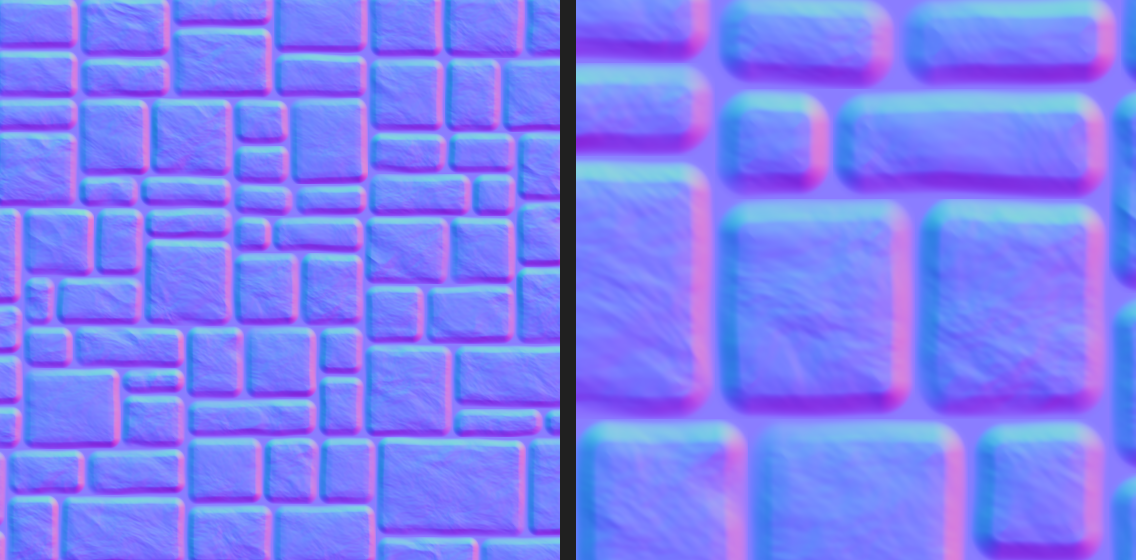
Left: the whole. Right: its middle third, enlarged.
Reproduce this texture map procedurally as a Shadertoy shader.

```glsl
// Tangent-space normal map of a wall of irregular squared stones.
// A jittered grid of rectangles is cut at random into stones; each stone is a
// rounded, rough height field whose slope is encoded as a colour.

vec2 hash22(vec2 p) {
    vec3 q = fract((p.xyx + 40.0) * vec3(0.1031, 0.1030, 0.0973));
    q += dot(q, q.yzx + 33.33);
    return fract((q.xx + q.yz) * q.zy);
}

float cornerSlope(vec2 corner, vec2 offset) {
    return dot(hash22(corner) * 2.0 - 1.0, offset);
}

// Gradient noise, roughly -0.7 to 0.7
float noise(vec2 p) {
    vec2 i = floor(p), f = p - i;
    vec2 u = f * f * f * (f * (f * 6.0 - 15.0) + 10.0);
    vec2 e = vec2(1, 0);
    return mix(mix(cornerSlope(i, f), cornerSlope(i + e, f - e), u.x),
               mix(cornerSlope(i + e.yx, f - e.yx), cornerSlope(i + 1.0, f - 1.0), u.x), u.y);
}

float fbm(vec2 p) {
    float sum = 0.0, amp = 1.0;
    for (int k = 0; k < 4; k++) {
        sum += amp * noise(p);
        p = mat2(1.9, 0.5, -0.5, 1.9) * p + 7.3;
        amp *= 0.46;
    }
    return sum;
}

float roundedBox(vec2 p, vec2 halfSize, float radius) {
    vec2 q = abs(p) - halfSize + radius;
    return min(max(q.x, q.y), 0.0) + length(max(q, 0.0)) - radius;
}

vec2 jitter(vec2 vertex) {
    return (hash22(vertex + 3.0) - 0.5) * vec2(0.5, 0.44);
}

// Interlocking rectangle of a grid cell: walls run straight through each
// vertex, vertical and horizontal by turns
void cellRect(vec2 cell, out vec2 lo, out vec2 hi) {
    vec2 bl = jitter(cell), br = jitter(cell + vec2(1, 0));
    vec2 tl = jitter(cell + vec2(0, 1)), tr = jitter(cell + 1.0);
    bool even = mod(cell.x + cell.y, 2.0) < 0.5;
    lo = cell + (even ? vec2(bl.x, br.y) : vec2(tl.x, bl.y));
    hi = cell + 1.0 + (even ? vec2(tr.x, tl.y) : vec2(br.x, tr.y));
}

// Bounds and random seed of the stone around p
void findStone(vec2 p, out vec2 lo, out vec2 hi, out vec2 seed) {
    vec2 grid = vec2(3, 5), g = p * grid, cell = floor(g);
    for (int k = 0; k < 9; k++) {
        cell = floor(g) + vec2(k % 3, k / 3) - 1.0;
        cellRect(cell, lo, hi);
        if (all(greaterThanEqual(g, lo)) && all(lessThan(g, hi))) break;
    }
    lo /= grid;
    hi /= grid;

    // Cut the rectangle until its pieces are small enough
    float node = 1.0;
    for (int k = 0; k < 5; k++) {
        vec2 size = hi - lo, id = cell + node * vec2(17, 29), rnd = hash22(id);
        int axis = size.y * mix(1.3, 2.0, hash22(id + 57.0).x) > size.x ? 1 : 0;
        float limit = axis == 1 ? mix(0.135, 0.2, rnd.x) : mix(0.17, 0.26, rnd.x);
        if (size[axis] < limit) break;
        float cut = lo[axis] + clamp(size[axis] * mix(0.26, 0.74, rnd.y), 0.046, size[axis] - 0.046);
        bool upper = p[axis] > cut;
        if (upper) lo[axis] = cut; else hi[axis] = cut;
        node = node * 2.0 + (upper ? 1.0 : 0.0);
    }
    seed = cell + node * vec2(5, 11);
}

// Height in x, coverage by the stone in y
vec2 stoneRelief(vec2 p, vec2 lo, vec2 hi, vec2 seed) {
    vec2 rnd = hash22(seed), lean = hash22(seed + 71.0) - 0.5;
    vec2 halfSize = (hi - lo) * 0.5 - 0.0092 - 0.0015 * rnd.x;
    vec2 q = p - (lo + hi) * 0.5;

    // Slightly crooked outline, steep rim and softer shoulder
    q += 0.0035 * vec2(noise(p * 17.0), noise(p * 17.0 + 9.0)) + 0.04 * lean * q.yx;
    float radius = min(0.011, 0.9 * min(halfSize.x, halfSize.y));
    float depth = -roundedBox(q, halfSize, radius);
    float body = smoothstep(-0.009, 0.005, depth);
    float shoulder = smoothstep(-0.012, 0.016, depth);

    // Domed and leaning face
    vec2 dome = max(1.0 - q * q / (halfSize * halfSize), 0.0);
    float face = 0.05 * min(halfSize.x, halfSize.y) * dome.x * dome.y;
    face += dot(q, vec2(0.015, 0.0) + 0.045 * lean);

    // Fine grain and chiselled creases, stretched sideways
    vec2 s = mat2(1.0, 0.3, -0.2, 1.0) * p * vec2(15, 22) + seed * 3.7;
    s += 0.35 * vec2(noise(s * 0.8 + 5.0), noise(s * 0.8 + 31.0));
    float crease = noise(s * 1.1 + 20.0);
    face += 0.0029 * fbm(s) * mix(0.7, 1.25, rnd.y);
    face -= 0.0105 * mix(0.2, 1.0, rnd.y) * sqrt(crease * crease + 0.002) * smoothstep(-0.2, 0.35, noise(s * 0.45));
    return vec2(body * (0.0053 + face) + 0.0034 * shoulder, body);
}

void mainImage(out vec4 fragColor, in vec2 fragCoord) {
    vec2 p = fragCoord / iResolution.y, lo, hi, seed;
    findStone(p, lo, hi, seed);

    // Slope by central differences
    vec2 e = vec2(0.001, 0.0);
    vec2 slope = vec2(stoneRelief(p + e, lo, hi, seed).x - stoneRelief(p - e, lo, hi, seed).x,
                      stoneRelief(p + e.yx, lo, hi, seed).x - stoneRelief(p - e.yx, lo, hi, seed).x) / (2.0 * e.x);

    // Mortar and faces drift to opposite sides of level
    vec2 drift = mix(vec2(0.08, -0.02), vec2(-0.035, 0.0), stoneRelief(p, lo, hi, seed).y);
    vec3 normal = normalize(vec3(drift - slope, 1.0));
    fragColor = vec4(normal * 0.5 + 0.5, 1.0);
}
```
